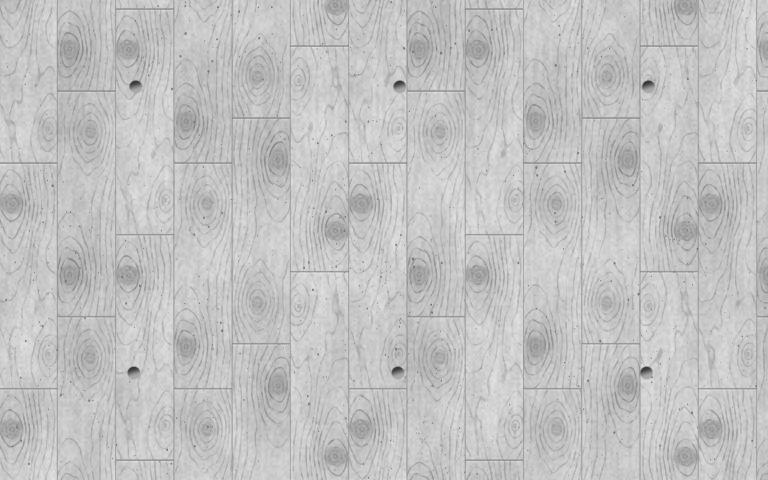
A WebGL 1 fragment shader for this texture:

```glsl
precision highp float;
// Pale grey wooden planks with knots, staggered seams, drilled holes and small pits.
uniform vec2 u_resolution;

float hash(vec2 p) {
  return fract(sin(dot(p, vec2(127.1, 311.7))) * 43758.5453);
}

float noise(vec2 p) {
  vec2 i = floor(p), f = fract(p);
  f = f * f * (3.0 - 2.0 * f);
  return mix(mix(hash(i), hash(i + vec2(1.0, 0.0)), f.x),
             mix(hash(i + vec2(0.0, 1.0)), hash(i + 1.0), f.x), f.y);
}

float fbm(vec2 p) {
  float sum = 0.0, amp = 0.5;
  for (int i = 0; i < 4; i++) {
    sum += amp * noise(p);
    p = p * 2.03 + 17.0;
    amp *= 0.5;
  }
  return sum / 0.9375;
}

// Ring distance: oval close to the knot, nearly straight grain further out
float ringDistance(vec2 d) {
  float y = abs(d.y);
  return length(vec2(d.x, 0.75 * y / (1.0 + 1.1 * y)));
}

vec2 bigKnot(float kind) { return mix(vec2(0.23, 0.70), vec2(0.21, 3.15), kind); }
vec2 smallKnot(float kind) { return mix(vec2(0.85, 3.28), vec2(0.57, 0.69), kind); }

// Scalar field whose contours are the grain lines
float grainField(vec2 p, float kind) {
  float a = ringDistance(p - bigKnot(kind));
  float b = ringDistance(p - smallKnot(kind)) + mix(0.25, 0.06, kind);
  float warp = noise(p * vec2(3.0, 1.3) + kind * 31.0) + 0.35 * noise(p * vec2(8.0, 4.0));
  return 15.0 * (0.09 * warp - log(exp(-9.0 * a) + exp(-9.0 * b)) / 9.0);
}

// Height of the end seam in each of the six columns, in plank widths
float seamOffset(float k) {
  if (k < 0.5) return 2.798;
  if (k < 1.5) return 1.562;
  if (k < 2.5) return 0.155;
  if (k < 3.5) return 2.798;
  return k < 4.5 ? 2.026 : 0.79;
}

// Scattered pits, denser where the cluster noise is high
float pits(vec2 uv, float cells, float px) {
  vec2 g = uv * cells, id = floor(g);
  float radius = mix(0.08, 0.24, pow(hash(id + 5.3), 3.0));
  vec2 center = 0.3 + 0.4 * vec2(hash(id + 1.7), hash(id + 9.1));
  float cluster = noise(id / cells * 9.0 + 40.0);
  float present = step(hash(id + 3.9), 0.11 * cluster * cluster * cluster);
  float d = length((g - id - center) * vec2(1.0, 0.8));
  return present * (1.0 - smoothstep(radius - px * cells * 0.5, radius + px * cells * 0.6, d));
}

void main() {
  float px = 1.0 / u_resolution.y;
  vec2 uv = vec2(gl_FragCoord.x, u_resolution.y - gl_FragCoord.y) * px;

  // Plank layout: six columns repeat, each plank is 3.871 widths long
  float width = 0.1214, len = 3.871;
  vec2 q = (uv + vec2(0.002, 0.0)) / width;
  float k = mod(floor(q.x), 6.0);
  vec2 local = vec2(fract(q.x), mod(q.y - seamOffset(k), len));
  vec2 p = k > 3.5 ? vec2(1.0, len) - local : local;
  float kind = k > 4.5 ? 0.0 : (k > 3.5 ? 1.0 : mod(k, 2.0));

  // Mottled surface, partly shared by planks of one kind
  float tone = 0.80 - 0.018 * kind + 0.10 * (fbm(uv * 7.0 + 3.0) - 0.5);
  tone += 0.09 * (fbm(p * vec2(2.0, 1.2) + kind * 13.0) - 0.5);
  tone += 0.07 * (noise(uv * vec2(240.0, 180.0)) - 0.5);
  tone += 0.05 * (noise(uv * vec2(150.0, 22.0)) - 0.5);

  // Thin broken grain lines of even width
  float field = grainField(p, kind), e = 0.01;
  vec2 slope = vec2(grainField(p + vec2(e, 0.0), kind), grainField(p + vec2(0.0, e), kind)) - field;
  float lineD = abs(fract(field) - 0.5) / max(length(slope) / e, 3.0) * width;
  float grain = 1.0 - smoothstep(0.0006, 0.0012 + 0.7 * px, lineD);
  float broken = smoothstep(0.2, 0.75, noise(uv * vec2(130.0, 90.0) + 8.0));
  vec2 toBig = p - bigKnot(kind), toSmall = p - smallKnot(kind);
  float bigD = length(toBig * mix(vec2(0.85, 1.0), vec2(1.1, 0.9), kind));
  float smallD = length(toSmall * vec2(1.0, 0.8));
  tone -= grain * (0.045 + 0.08 * broken) * (0.8 + 0.6 * exp(-5.0 * bigD * bigD));

  // Rough knot cores with a soft halo
  float ragged = 0.10 * (fbm(p * 5.0) - 0.5);
  float smallR = mix(0.04, 0.10, kind);
  float core = 1.0 - smoothstep(0.13, 0.21, bigD + ragged);
  core = max(core, 0.8 * (1.0 - smoothstep(smallR * 0.7, smallR * 1.3, smallD + 0.5 * ragged)));
  float rough = noise(p * 30.0) + 0.25 * cos(100.0 * bigD);
  tone -= 0.07 * exp(-9.0 * bigD * bigD) + 0.03 * exp(-14.0 * smallD * smallD);
  tone = mix(tone, 0.57 + 0.10 * rough, core * 0.75);

  // Seams, with a light lip under each plank end
  float side = min(local.x, 1.0 - local.x) * width;
  float end = min(local.y, len - local.y) * width;
  float lip = local.y * width;
  tone += 0.04 * smoothstep(0.001, 0.003, lip) * (1.0 - smoothstep(0.003, 0.006, lip));
  tone = mix(tone, 0.58, 0.65 * (1.0 - smoothstep(0.0003, 0.0003 + px, side)));
  tone = mix(tone, 0.54, 0.75 * (1.0 - smoothstep(0.0006, 0.0006 + px, end)));

  // Pits in two sizes
  tone = mix(tone, 0.40, 0.75 * pits(uv, 105.0, px));
  tone = mix(tone, 0.48, 0.6 * pits(uv + 4.0, 170.0, px));

  // Drilled holes, shaded from their upper rim
  for (int i = 0; i < 6; i++) {
    float fi = mod(float(i), 3.0), fj = floor(float(i) / 3.0);
    vec2 d = uv - vec2(0.283 + 0.534 * fi + 0.016 * mod(fi, 2.0) - 0.004 * fj, 0.181 + 0.596 * fj);
    float shade = mix(0.22, 0.66, smoothstep(-0.011, 0.008, d.y + 0.3 * d.x));
    tone = mix(tone, shade, 1.0 - smoothstep(0.0132 - px, 0.0132 + px, length(d)));
  }
  gl_FragColor = vec4(vec3(tone), 1.0);
}
```
